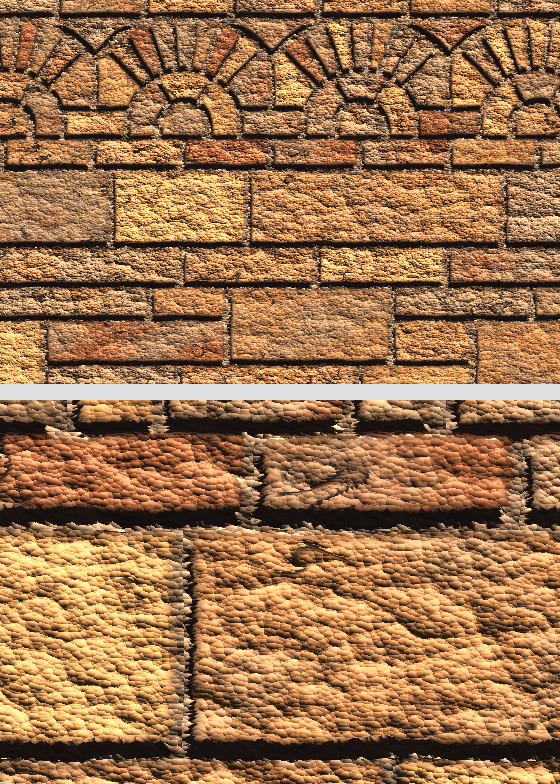
Top: the whole. Bottom: its middle third, enlarged.
A Shadertoy shader for this texture:

```glsl
// Sandstone wall: a frieze of stilted arches above uneven courses of rough blocks.
// Every stone is a distance function with its own id and tone; cellular noise
// gives the rock relief, and a displaced copy of the wall casts hard sun shadows.

const float WALL_HEIGHT = 5.28;
const float ARCH_PERIOD = 2.43;
const vec2 SHADOW_SHIFT = vec2(-0.025, 0.085);
const vec2 LIGHT = vec2(0.35, -0.94);

const vec3 RED_ROCK = vec3(0.65, 0.37, 0.22);
const vec3 GREY_ROCK = vec3(0.65, 0.49, 0.35);
const vec3 TAN_ROCK = vec3(0.75, 0.49, 0.29);
const vec3 GOLD_ROCK = vec3(0.90, 0.62, 0.36);
const vec3 CREAM = vec3(0.95, 0.80, 0.60);
const vec3 MORTAR = vec3(0.60, 0.46, 0.34);
const vec3 SHADOW = vec3(0.07, 0.05, 0.05);

struct Stone { float d; float id; float tone; };

float hash(vec2 p) { return fract(sin(dot(p, vec2(127.1, 311.7))) * 4375.85); }

// Vector from p to the nearest scattered cell centre
vec2 cellular(vec2 p) {
    vec2 base = floor(p), nearest = vec2(2.0);
    for (int y = -1; y <= 1; y++)
    for (int x = -1; x <= 1; x++) {
        vec2 c = base + vec2(x, y);
        vec2 v = c + vec2(hash(c), hash(c + 37.3)) - p;
        if (dot(v, v) < dot(nearest, nearest)) nearest = v;
    }
    return nearest;
}

// Slope towards the light, summed over octaves of rounded mounds
float relief(vec2 p) {
    float lit = 0.0, frequency = 3.3;
    for (int i = 0; i < 4; i++) {
        lit -= (0.36 + 0.1 * float(i)) * dot(cellular(p * vec2(0.8, 1.2) * frequency), LIGHT);
        frequency *= 2.15;
        p += 3.7;
    }
    return lit;
}

// Layered sines for broad stains and cracks
float waves(vec2 p) {
    return 0.5 * sin(p.x * 2.1 + 1.4 * sin(p.y * 2.7)) + 0.35 * sin(p.y * 4.3 + 1.2 * sin(p.x * 3.1))
         + 0.15 * sin(p.x * 11.0 + p.y * 9.0 + 2.0 * sin(p.y * 13.0));
}

Stone block(vec2 p, vec2 lo, vec2 hi, float tone) {
    const float corner = 0.03;
    vec2 e = abs(p - 0.5 * (lo + hi)) - 0.5 * (hi - lo) + vec2(0.045, 0.0) + corner;
    float d = length(max(e, 0.0)) + min(max(e.x, e.y), 0.0) - corner;
    return Stone(d, hash(lo), tone);
}

// Course of equal bricks
Stone evenCourse(vec2 p, vec2 span, float start, float period, vec2 tones) {
    float left = start + period * floor((p.x - start) / period);
    float tone = mix(tones.x, tones.y, hash(vec2(floor(left * 10.0), span.y)));
    return block(p, vec2(left, span.x), vec2(left + period, span.y), tone);
}

// Course split at the given joints
Stone course(vec2 p, vec2 span, vec4 joints, vec4 tones) {
    float left = -1.0, right = 9.0;
    int index = 0;
    for (int i = 0; i < 4; i++) {
        if (p.x > joints[i]) { left = joints[i]; index++; }
        else right = min(right, joints[i]);
    }
    return block(p, vec2(left, span.x), vec2(right, span.y), tones[index % 4]);
}

// Radial joints: angle to the nearest one, and index of the wedge
vec2 fan(float angle, float stride, float last) {
    float t = angle / stride;
    float joint = clamp(floor(t) + 0.5, -last, last);
    return vec2(abs(t - joint) * stride, joint + (t > joint ? 0.5 : -0.5));
}

Stone arches(vec2 p) {
    float n = floor((p.x - 1.315) / ARCH_PERIOD);
    float gap = floor((p.x - 0.1) / ARCH_PERIOD);
    vec2 q = vec2(p.x - 2.53 - ARCH_PERIOD * n, 1.74 - p.y);
    vec2 stilted = vec2(q.x, max(q.y, 0.0));
    float r = length(stilted), angle = atan(stilted.x, stilted.y + 0.0001), d;
    vec2 key = vec2(n, 0.0);
    if (r < 0.345) d = r - 0.29;                                    // core
    else if (r < 0.785) {                                           // inner ring
        vec2 f = fan(angle, 1.05, 0.5);
        d = max(abs(r - 0.575) - 0.175, 0.03 - r * f.x);
        key.y = 10.0 + f.y;
    } else if (q.y < 0.245 && r < 1.5) {                            // impost brick
        d = max(0.82 - abs(q.x), abs(q.y - 0.05) - 0.16);
        key = vec2(gap, 20.0);
    } else if (r < 1.55) {                                          // voussoirs
        vec2 f = fan(angle, 0.227, 3.5);
        d = max(max(0.82 - r, r - 1.5), max(abs(q.x) - 1.18, 0.28 - q.y));
        d = max(max(d, q.y - 1.48), 0.03 - r * f.x);
        key.y = 30.0 + f.y;
    } else {                                                        // spandrel
        d = max(1.6 - r, q.y - 1.48);
        key = vec2(gap, 40.0);
    }
    return Stone(max(d, -q.y - 0.12), hash(key), hash(key + 5.1));
}

Stone wall(vec2 p) {
    if (p.y < 0.25) return evenCourse(p, vec2(-0.4, 0.17), 0.8, 1.2, vec2(0.2, 0.8));
    if (p.y < 1.9) return arches(p);
    if (p.y < 2.36) return evenCourse(p, vec2(1.92, 2.26), 0.056, 1.224, vec2(0.0, 0.75));
    if (p.y < 3.41) return course(p, vec2(2.37, 3.33), vec4(1.54, 3.41, 6.93, 9.0), vec4(0.33, 1.0, 0.62, 0.36));
    if (p.y < 3.95) return course(p, vec2(3.42, 3.88), vec4(2.5, 4.36, 6.14, 9.0), vec4(0.5, 0.6, 0.9, 0.2));
    // Tall blocks break through the lowest courses
    if (p.y < 5.02 && p.x > 3.13 && p.x < 5.39) return block(p, vec2(3.13, 3.97), vec2(5.39, 4.95), 0.5);
    if (p.y < 4.41) return course(p, vec2(3.96, 4.34), vec4(2.07, 3.13, 5.39, 7.33), vec4(0.45, 0.65, 0.5, 0.35));
    if (p.x < 0.61) return block(p, vec2(-1.0, 4.42), vec2(0.61, 5.6), 0.95);
    if (p.x > 6.52) return block(p, vec2(6.52, 4.42), vec2(9.0, 5.6), 0.6);
    if (p.y < 5.02) return course(p, vec2(4.42, 4.96), vec4(0.61, 3.13, 5.39, 6.52), vec4(0.9, 0.15, 0.5, 0.75));
    return course(p, vec2(5.03, 5.6), vec4(0.61, 2.45, 4.93, 6.52), vec4(0.9, 0.4, 0.7, 0.8));
}

vec3 rockColor(float tone) {
    vec3 c = mix(RED_ROCK, GREY_ROCK, smoothstep(0.0, 0.33, tone));
    c = mix(c, TAN_ROCK, smoothstep(0.33, 0.66, tone));
    return mix(c, GOLD_ROCK, smoothstep(0.66, 1.0, tone));
}

void mainImage(out vec4 fragColor, in vec2 fragCoord) {
    float px = WALL_HEIGHT / iResolution.y;
    vec2 p = vec2(fragCoord.x, iResolution.y - fragCoord.y) * px;
    vec2 bent = p + 0.012 * vec2(waves(p.yx * 4.0), waves(p * 3.0 + 2.0));
    Stone stone = wall(bent);
    float shadowEdge = wall(bent - SHADOW_SHIFT).d;

    vec2 local = p + 17.0 * stone.id;
    float lit = relief(local), stain = waves(local * 1.6);
    float d = stone.d + 0.025 * lit;

    // Rock face with stains, sparse cracks and sunlit grain
    float rough = mix(0.75, 1.3, hash(vec2(stone.id, 3.0)));
    vec3 rock = rockColor(clamp(stone.tone + 0.16 * stain, 0.0, 1.0));
    rock *= max(1.05 + 1.25 * rough * lit, 0.2);
    rock = mix(rock, CREAM, 0.6 * smoothstep(0.15, 0.6, lit * rough));
    float crack = smoothstep(0.06, 0.01, abs(waves(local * 1.3 + 4.0) + 0.1 * lit));
    crack *= smoothstep(0.3, 0.5, waves(local * 1.9 + 9.0));
    rock = mix(rock, SHADOW, 0.8 * crack);
    rock *= mix(0.72, 1.0, smoothstep(0.0, 0.04, -d));

    // Mortar bed under the cast shadow
    vec3 bed = MORTAR * max(0.95 + 1.3 * lit, 0.2);
    float shade = smoothstep(1.5 * px, -1.5 * px, shadowEdge + 0.03 * lit);
    bed = mix(bed, SHADOW, 0.96 * shade);

    vec3 color = mix(bed, rock, smoothstep(px, -px, d));
    fragColor = vec4(clamp(color, 0.0, 1.0), 1.0);
}
```
